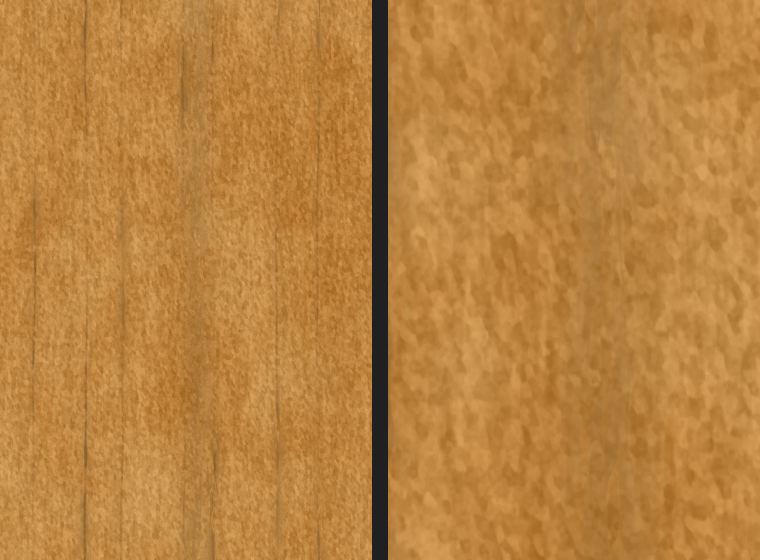
Left, the full canvas; right, a detail of the centre.
A Shadertoy shader for this texture:

```glsl
const vec3 DARK_WOOD = vec3(0.65, 0.43, 0.17);
const vec3 LIGHT_WOOD = vec3(0.81, 0.59, 0.32);
const vec3 VEIN_BROWN = vec3(0.49, 0.34, 0.15);

vec2 hash2(vec2 cell) {
    vec3 q = fract(cell.xyx * vec3(0.1031, 0.1030, 0.0973));
    q += dot(q, q.yzx + 33.33);
    return fract((q.xx + q.yz) * q.zy);
}

// Cellular noise with softly blended cell tones, from -1 to 1
float softCells(vec2 p, float sharpness) {
    vec2 base = floor(p);
    float tone = 0.0, total = 0.0;
    for (int j = -1; j <= 1; j++) {
        for (int i = -1; i <= 1; i++) {
            vec2 cell = base + vec2(i, j);
            vec2 d = cell + hash2(cell) - p;
            float weight = exp(-sharpness * dot(d, d));
            tone += weight * (hash2(cell + 71.0).x * 2.0 - 1.0);
            total += weight;
        }
    }
    return tone / total;
}

float gauss(float d, float width) {
    return exp(-d * d / (width * width));
}

// Broad lengthwise bands from layered sines
float bands(float x) {
    return (sin(x * 31.0 + 0.6) + sin(x * 67.0 + 2.1)
          + 0.7 * sin(x * 149.0 + 4.0) + 0.5 * sin(x * 283.0)) / 3.2;
}

// Jittered vertical veins: x = thin line, y = soft halo
vec2 veins(vec2 p, float spacing, float lineWidth, float haloWidth) {
    vec2 result = vec2(0.0);
    float base = floor(p.x / spacing);
    for (int i = -1; i <= 1; i++) {
        float id = base + float(i);
        vec2 rnd = hash2(vec2(id, 17.0));
        float center = (id + 0.25 + 0.5 * rnd.x) * spacing;
        float d = p.x - center;
        float fade = 0.6 + 0.4 * sin(p.y * (5.0 + 4.0 * rnd.x) + 6.3 * rnd.y);
        float patchy = smoothstep(0.15, 0.9, sin(p.y * 7.0 + 19.0 * rnd.x + id));
        result.x += gauss(d, lineWidth) * fade * (0.45 + 0.55 * rnd.y);
        result.y += gauss(d, haloWidth) * patchy;
    }
    return result;
}

void mainImage(out vec4 fragColor, in vec2 fragCoord) {
    vec2 uv = fragCoord / iResolution.y;
    float middle = 0.53 * iResolution.x / iResolution.y;

    // Gentle drift keeps the lengthwise features from being ruler straight
    float drift = 0.0018 * sin(uv.y * 6.0 + uv.x * 9.0) + 0.0007 * sin(uv.y * 23.0);
    vec2 p = uv + vec2(drift, 0.0);
    vec2 slanted = vec2(p.x + 0.3 * p.y, p.y - 0.25 * p.x);

    // Grain, from short flecks to large mottling
    float flecks = softCells(slanted * vec2(210.0, 125.0), 7.0);
    float dust = softCells(uv * vec2(370.0, 300.0), 7.0);
    float fibres = softCells(p * vec2(190.0, 26.0), 7.0);
    float mottle = softCells(uv * vec2(22.0, 17.0), 3.5);
    float clouds = softCells(uv * vec2(8.0, 5.0) + 9.0, 3.0);

    // Veins, with a darker fibrous heart near the middle
    vec2 vein = veins(p, 0.088, 0.0021, 0.011);
    float heart = gauss(p.x - middle, 0.024);
    float streaks = smoothstep(-0.2, 0.6, fibres + 0.35 * flecks);

    float tone = 0.65 + 0.09 * bands(p.x);
    tone += 0.34 * flecks + 0.16 * dust + 0.20 * fibres;
    tone += 0.17 * mottle + 0.16 * clouds - 0.14 * heart;

    vec3 color = mix(DARK_WOOD, LIGHT_WOOD, clamp(tone, -0.3, 1.25));
    color += vec3(-0.004, 0.008, 0.014) * (clouds + mottle + 1.2 * heart);

    float stain = vein.x * (0.55 + 0.25 * fibres - 0.25 * flecks);
    stain += streaks * (0.40 * vein.y + 0.30 * heart);
    color = mix(color, VEIN_BROWN, clamp(stain, 0.0, 0.75));

    fragColor = vec4(color, 1.0);
}
```
